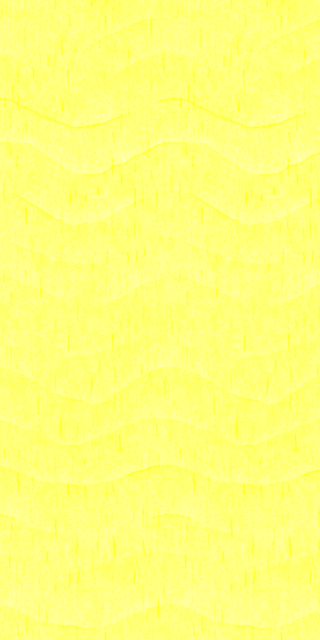
A Shadertoy shader for this texture:

```glsl
#define REPEATS_X 1.82
#define ASPECT 2.0
#define RIDGES 14
#define SAG 0.085
#define LIP_PALE 0.14
#define LINE_WIDTH 0.007
#define CRACK_CELLS vec2(24.0, 6.0)
#define CRACK_CHANCE 0.34
#define CRACK_DEPTH 0.3
#define FIBRE_DEPTH 0.09
#define GRAIN_DEPTH 0.16
#define BASE_BLUE 0.467

const float TAU = 6.2831853;

float hash(vec2 p) {
    vec3 q = fract(p.xyx * 0.1031);
    q += dot(q, q.yzx + 33.33);
    return fract((q.x + q.y) * q.z);
}

// Value noise that wraps in x after one tile
float noise(vec2 p, vec2 cells) {
    p *= cells;
    vec2 i = floor(p), f = fract(p);
    f = f * f * (3.0 - 2.0 * f);
    float x0 = mod(i.x, cells.x), x1 = mod(i.x + 1.0, cells.x);
    vec2 seed = cells * 1.7;
    float low = mix(hash(vec2(x0, i.y) + seed), hash(vec2(x1, i.y) + seed), f.x);
    float high = mix(hash(vec2(x0, i.y + 1.0) + seed), hash(vec2(x1, i.y + 1.0) + seed), f.x);
    return mix(low, high, f.y);
}

// Sagging layers: pale lip above each edge, shade and a broken line below
float ridges(vec2 p, float height, float pixel) {
    float tone = 0.0;
    for (int i = 0; i < RIDGES; i++) {
        float id = float(i);
        float jitter = hash(vec2(id, 7.0)), strength = hash(vec2(id, 19.0));
        float level = height * (id + 0.25 + 0.5 * jitter) / float(RIDGES);
        float phase = 0.95 + 0.16 * (strength - 0.5);
        float sag = SAG * (0.45 + 0.75 * hash(vec2(id, 31.0)));
        float edge = level + sag * cos(TAU * (p.x - phase))
                   + 0.06 * (noise(vec2(p.x, id * 3.7), vec2(5.0, 1.0)) - 0.5)
                   + 0.02 * (noise(vec2(p.x, id * 5.3), vec2(17.0, 1.0)) - 0.5);
        float d = p.y - edge;
        float fade = smoothstep(0.15, 0.6, noise(vec2(p.x, id * 2.3), vec2(4.0, 1.0)));
        float side = smoothstep(-pixel, pixel, d);
        float lip = side * exp(-max(d, 0.0) / 0.06);
        float shade = (1.0 - side) * exp(min(d, 0.0) / 0.06);
        float line = 1.0 - smoothstep(0.0, LINE_WIDTH + pixel, abs(d + LINE_WIDTH));
        float broken = smoothstep(0.5, 0.7, noise(vec2(p.x, id * 4.1), vec2(5.0, 1.0)));
        tone += (LIP_PALE * lip - 0.05 * shade) * fade * (0.4 + 0.6 * strength);
        tone -= 0.22 * line * broken * strength;
    }
    return tone;
}

// Short, thin upright splits scattered on a jittered grid
float cracks(vec2 p, float pixel) {
    float x = p.x * CRACK_CELLS.x;
    float column = mod(floor(x), CRACK_CELLS.x);
    float y = p.y * CRACK_CELLS.y + hash(vec2(column, 53.0));
    vec2 id = vec2(column, floor(y));
    float present = step(hash(id + 11.0), CRACK_CHANCE);
    float wobble = 0.2 * (noise(p, vec2(22.0, 24.0)) - 0.5);
    float centre = 0.3 + 0.4 * hash(id + 23.0) + wobble;
    float across = abs(fract(x) - centre) / CRACK_CELLS.x;
    float halfLength = 0.15 + 0.33 * hash(id + 41.0);
    float taper = 1.0 - smoothstep(0.5 * halfLength, halfLength, abs(fract(y) - 0.5));
    float line = 1.0 - smoothstep(0.0, 0.003 + pixel, across);
    return present * line * taper * (0.25 + 0.75 * hash(id + 67.0));
}

void mainImage(out vec4 fragColor, in vec2 fragCoord) {
    // Square units, one tile wide
    vec2 p = fragCoord / iResolution.xy * vec2(1.0, ASPECT) * REPEATS_X;
    float height = ASPECT * REPEATS_X;
    float pixel = REPEATS_X / iResolution.x;

    // Soft blotches, wider than tall
    float blue = BASE_BLUE;
    blue += 0.07 * (noise(p, vec2(3.0, 5.0)) - 0.5);
    blue += 0.06 * (noise(p, vec2(9.0, 15.0)) - 0.5);

    // Faint upright fibres and fine, nearly even grain
    vec2 bent = p + vec2(0.02 * (noise(p, vec2(6.0, 5.0)) - 0.5), 0.0);
    blue += FIBRE_DEPTH * (noise(bent, vec2(70.0, 14.0)) - 0.5);
    blue += GRAIN_DEPTH * (noise(p, vec2(125.0, 95.0)) - 0.5);
    blue += 0.07 * (noise(p, vec2(48.0, 60.0)) - 0.5);

    // Small pale flecks
    blue += 0.06 * smoothstep(0.8, 0.95, noise(p, vec2(40.0, 52.0)));

    blue += ridges(p, height, pixel);
    blue -= CRACK_DEPTH * cracks(p, pixel);
    fragColor = vec4(1.0, 1.0, clamp(blue, 0.15, 0.75), 1.0);
}
```
